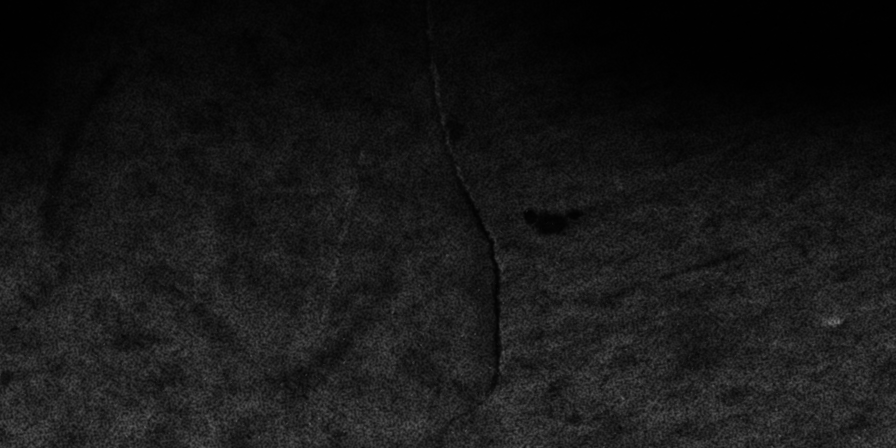
A WebGL 2 fragment shader for this texture:

```glsl
#version 300 es
precision highp float;
uniform vec2 u_resolution;
out vec4 fragColor;

vec2 gradientAt(vec2 cell) {
  vec3 h = fract(cell.xyx * vec3(0.1031, 0.1030, 0.0973));
  h += dot(h, h.yzx + 33.33);
  float angle = 6.2832 * fract((h.x + h.y) * h.z);
  return vec2(cos(angle), sin(angle));
}

float noise(vec2 p) {
  vec2 i = floor(p), f = p - i;
  vec2 u = f * f * f * (f * (f * 6.0 - 15.0) + 10.0);
  vec2 e = vec2(0.0, 1.0);
  float low = mix(dot(gradientAt(i), f), dot(gradientAt(i + e.yx), f - e.yx), u.x);
  float high = mix(dot(gradientAt(i + e), f - e), dot(gradientAt(i + 1.0), f - 1.0), u.x);
  return mix(low, high, u.y);
}

float fbm(vec2 p) {
  float sum = 0.0, amp = 1.0;
  for (int i = 0; i < 5; i++) {
    sum += amp * noise(p);
    p = mat2(1.6, 1.2, -1.2, 1.6) * p + 7.3;
    amp *= 0.75;
  }
  return sum;
}

// Soft line from a to b
float stroke(vec2 p, vec2 a, vec2 b, float width) {
  vec2 ab = b - a;
  float t = clamp(dot(p - a, ab) / dot(ab, ab), 0.0, 1.0);
  float d = length(p - a - ab * t) / width;
  return exp(-d * d);
}

// Soft oval, one at its centre
float blot(vec2 p, vec2 centre, vec2 radius) {
  return 1.0 - smoothstep(0.5, 1.2, length((p - centre) / radius));
}

// Band between lo and hi with faded ends
float band(float v, float lo, float hi, float fade) {
  return smoothstep(lo - fade, lo + fade, v) * (1.0 - smoothstep(hi - fade, hi + fade, v));
}

void main() {
  vec2 p = gl_FragCoord.xy / u_resolution.y;
  p.x *= 2.0 * u_resolution.y / u_resolution.x;
  vec2 warp = vec2(noise(p * 23.0), noise(p * 23.0 + 40.0));
  vec2 q = p + 0.007 * warp + 0.007 * vec2(noise(p * 60.0), noise(p * 60.0 + 9.0));

  // Light falling off towards the top and its corners
  float height = p.y + 0.05 * noise(p * 3.0);
  height += 0.5 * smoothstep(0.95, 1.75, p.x) * smoothstep(0.5, 0.95, p.y);
  height += 0.4 * (1.0 - smoothstep(0.0, 0.33, p.x)) * smoothstep(0.4, 0.9, p.y);
  float light = 0.004 + 0.155 * (1.0 - smoothstep(-0.05, 1.28, height));

  // Stone mottling, slanted on the right slab
  float slab = smoothstep(1.0, 1.15, p.x);
  vec2 slant = vec2(p.x + 0.3 * p.y, p.y - 0.3 * p.x) * vec2(9.0, 20.0);
  float mottle = mix(fbm(p * 10.0), fbm(slant), slab);
  float tone = 1.02 + 0.55 * mottle;
  tone -= 0.3 * smoothstep(0.3, 0.9, fbm(p * 19.0 + 31.0));

  // Main crack with a shadow on its left and a lit rim
  float crackX = 0.95 + 0.16 * (1.0 - smoothstep(0.37, 0.8, p.y));
  crackX += 0.02 * band(p.y, 0.66, 0.84, 0.08);
  crackX -= 0.13 * pow(1.0 - smoothstep(0.02, 0.23, p.y), 3.0);
  float d = q.x - crackX;
  float depth = 0.35 + 0.65 * band(p.y, 0.14, 0.57, 0.08);
  tone *= 1.0 - 0.75 * depth * exp(-d * d / 0.00005);
  tone *= 1.0 - 0.45 * depth * exp(min(d, 0.0) / 0.05) * (1.0 - smoothstep(0.0, 0.01, d));
  float rim = (d - 0.01) / 0.005;
  float rimLight = 0.55 + 0.5 * band(p.y, 0.65, 0.97, 0.05);
  tone += rimLight * exp(-rim * rim) * smoothstep(-0.4, 0.2, noise(p * 18.0)) * smoothstep(0.05, 0.2, p.y);

  // Dark curve on the left and the lower folds
  float rise = max(p.y - 0.45, 0.0);
  float arc = (q.x - 0.105 - 0.95 * rise * rise) / 0.02;
  tone *= 1.0 - 0.5 * exp(-arc * arc) * band(p.y, 0.47, 0.88, 0.07);
  tone *= 1.0 - 0.35 * stroke(q, vec2(0.86, 0.35), vec2(0.77, 0.23), 0.02);
  tone *= 1.0 - 0.35 * stroke(q, vec2(0.77, 0.23), vec2(0.62, 0.145), 0.022);
  tone *= 1.0 - 0.45 * stroke(q, vec2(1.48, 0.38), vec2(1.67, 0.44), 0.007);
  tone *= 1.0 - 0.25 * blot(q, vec2(1.57, 0.25), vec2(0.1, 0.09));
  tone *= 1.0 - 0.25 * blot(q, vec2(0.8, 0.9), vec2(0.15, 0.14));

  // Dark stains
  float stain = blot(q, vec2(1.23, 0.5), vec2(0.05, 0.032));
  stain = max(stain, blot(q, vec2(1.185, 0.515), vec2(0.02, 0.022)));
  stain = max(stain, blot(q, vec2(1.28, 0.52), vec2(0.022, 0.016)));
  stain = max(stain, 0.65 * blot(q, vec2(1.015, 0.71), vec2(0.028, 0.024)));
  stain = max(stain, 0.7 * blot(q, vec2(0.015, 0.155), vec2(0.016, 0.022)));
  stain = max(stain, 0.6 * blot(q, vec2(1.28, 0.065), vec2(0.022, 0.014)));
  tone *= 1.0 - 0.85 * stain;

  // Pale scratches and chips
  float scratch = 0.5 * stroke(p, vec2(0.57, 0.575), vec2(0.79, 0.577), 0.008);
  scratch += 0.5 * stroke(q, vec2(0.795, 0.61), vec2(0.716, 0.25), 0.006);
  scratch += 0.5 * stroke(q, vec2(0.40, 0.362), vec2(0.56, 0.258), 0.006);
  scratch += 0.5 * stroke(q, vec2(1.86, 0.28), vec2(1.99, 0.34), 0.009);
  scratch += 1.1 * stroke(p, vec2(1.85, 0.277), vec2(1.872, 0.285), 0.009);
  scratch += 1.0 * stroke(p, vec2(1.375, 0.60), vec2(1.385, 0.58), 0.006);
  scratch += 0.9 * stroke(p, vec2(0.812, 0.67), vec2(0.805, 0.64), 0.006);
  scratch += 0.5 * stroke(q, vec2(0.255, 0.34), vec2(0.3, 0.3), 0.01);
  tone += scratch * (0.75 + noise(p * 45.0));

  // Fine grain on turned grids, with scattered bright specks
  vec2 turned = mat2(0.8, 0.6, -0.6, 0.8) * p;
  float grain = 0.7 * noise(turned * 71.0) + 1.5 * noise(turned.yx * 163.0 + 17.0);
  tone *= 1.0 + 0.58 * grain;
  tone += 0.8 * smoothstep(0.38, 0.65, noise(turned * 97.0 + 53.0));
  fragColor = vec4(vec3(clamp(light * tone, 0.0, 1.0)), 1.0);
}
```
